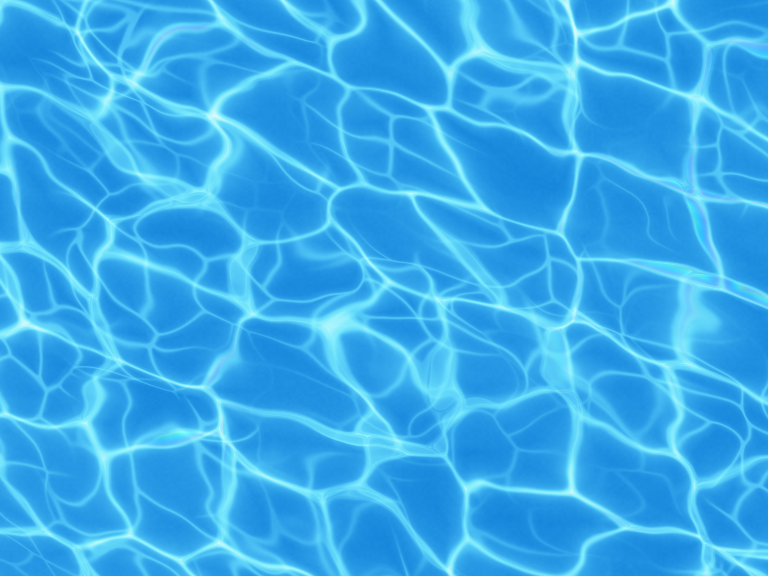
Reproduce this texture procedurally as a Shadertoy shader.

```glsl
vec2 hash2(vec2 p)
{
    return fract(sin(vec2(dot(p, vec2(127.1, 311.7)), dot(p, vec2(269.5, 183.3)))) * 43758.5453);
}

vec2 noise2(vec2 p)
{
    vec2 i = floor(p), f = fract(p);
    f = f * f * f * (f * (f * 6.0 - 15.0) + 10.0);
    return mix(mix(hash2(i), hash2(i + vec2(1, 0)), f.x),
               mix(hash2(i + vec2(0, 1)), hash2(i + vec2(1, 1)), f.x), f.y);
}

// Rounded cells: x is the distance to the border, yz the cell index
vec3 cells(vec2 p)
{
    vec2 base = floor(p), nearest = base, pull = vec2(0), topR = vec2(0);
    float sum = 0.0, top = 0.0;
    for (int y = -2; y <= 2; y++)
    for (int x = -2; x <= 2; x++)
    {
        vec2 cell = base + vec2(x, y);
        vec2 r = cell + 0.1 + 0.8 * hash2(cell) - p;
        float weight = exp(-14.0 * dot(r, r));
        sum += weight;
        pull += weight * r;
        if (weight > top) { top = weight; topR = r; nearest = cell; }
    }
    float others = max(sum - top, 1e-9);
    float d = -log(others / top) / 28.0;
    // Divide by the slope so that every border is equally thin
    float slope = length(topR - (pull - top * topR) / others);
    return vec3(d > 0.0 ? d / clamp(slope, 0.25, 1.5) : d, nearest);
}

// Thin bright thread with a soft halo and a hot spot where threads meet
float thread(float d, float strength)
{
    float e = max(d, 0.0);
    float core = exp(-e * e / 0.0005);
    float node = 1.0 - smoothstep(-0.025, 0.0, d);
    return strength * (0.7 * core + 0.26 * exp(-20.0 * e) + 0.09 * exp(-6.0 * e) + 0.7 * node);
}

// Deep blue through cyan to near white
vec3 waterColor(float t)
{
    return vec3(0.085 + 0.42 * t + 0.36 * pow(t, 12.0),
                0.525 + 0.455 * t,
                0.855 + 0.135 * t * (2.0 - t));
}

void mainImage(out vec4 fragColor, in vec2 fragCoord)
{
    vec2 uv = fragCoord / iResolution.y;

    // Slanted, wavy cell space
    vec2 p = uv * vec2(5.0, 6.8);
    p.y += 0.42 * p.x;
    p += 0.5 * (noise2(p * 0.9) - 0.5) + 0.16 * (noise2(p * 2.7 + 5.0) - 0.5);

    // Two nets that drift apart into ribbons and lenses
    float spread = noise2(p * 0.9 + 31.0).x;
    vec2 drift = (noise2(p * 1.3 + 17.0) - 0.5) * (0.1 + 0.9 * spread * spread * spread);
    vec3 netA = cells(p + drift * 0.5);
    vec3 netB = cells(p - drift * 0.5 + 0.07 * (noise2(p * 4.0) - 0.5));
    vec2 strength = mix(vec2(0.12), vec2(1.3), noise2(p * 1.6 + 53.0));
    strength *= 0.65 + 0.7 * noise2(p * 4.5 + 61.0);
    float light = thread(netA.x, strength.x) + thread(netB.x, strength.y);

    // Pale veil inside the ribbons
    float inside = step(0.5, distance(netA.yz, netB.yz));
    float veil = inside * smoothstep(0.0, 0.02, min(netA.x, netB.x));
    light += veil * (0.22 + 0.4 * noise2(p * 6.0).x);

    // Finer wisps between the threads
    for (float i = 0.0; i < 2.0; i++)
    {
        vec2 q = p * (1.3 + 0.6 * i) + 0.9 * noise2(p * 1.5 + 71.0 + 9.0 * i);
        float e = max(cells(q + 9.0 + 20.0 * i).x, 0.0);
        float wisp = 0.5 * exp(-e * e / 0.0015) + 0.3 * exp(-11.0 * e);
        light += 0.7 * wisp * smoothstep(0.35, 0.85, noise2(p * 0.9 + 83.0 + 13.0 * i).x);
    }

    // Slow swells, fine streaks and grain
    float swell = noise2(p * 0.7 + 11.0).y;
    light += 0.1 * swell * swell;
    light += 0.07 * noise2(vec2(p.x * 1.5, p.y * 6.0) + 3.0).x * noise2(p * 1.1 + 23.0).y;
    light += 0.03 * (noise2(uv * 210.0).x - 0.5);

    vec3 color = waterColor(1.0 - exp(-1.3 * max(light, 0.0)));

    // Rainbow fringe in a few lenses
    float fringe = veil * smoothstep(0.6, 0.9, noise2(uv * 3.0 + 43.0).x);
    color += 0.08 * fringe * cos(30.0 * netA.x + vec3(0, 2, 4));

    fragColor = vec4(clamp(color, 0.0, 1.0), 1.0);
}
```
